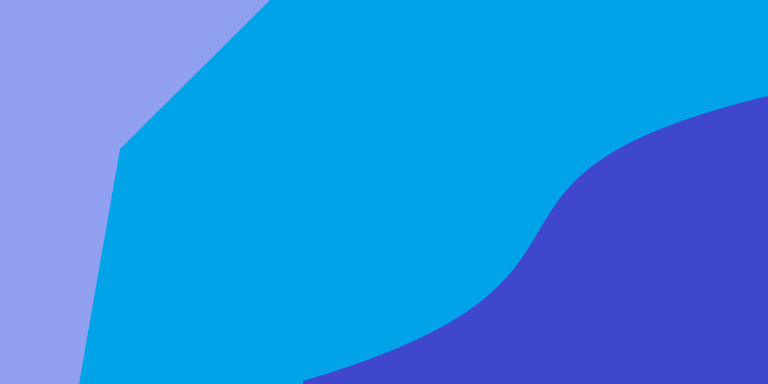
Write a Shadertoy shader that draws this background.

```glsl
// Flat sky-blue field with a lilac angular panel at left and an indigo S-curved hill at right.

#define SKY    vec3(0.000, 0.635, 0.910)
#define LILAC  vec3(0.573, 0.627, 0.945)
#define INDIGO vec3(0.247, 0.282, 0.800)
#define PANEL_TOP    vec2(0.703, 1.000)
#define PANEL_CORNER vec2(0.3125, 0.612)
#define PANEL_BOTTOM vec2(0.2057, 0.000)
#define HILL_START   vec2(0.789, 0.008)
#define HILL_PULL_A  vec2(1.719, 0.281)
#define HILL_PULL_B  vec2(1.094, 0.531)
#define HILL_END     vec2(2.000, 0.750)

// Signed distance to the line a-b, negative on the left when going up
float lineDistance(vec2 p, vec2 a, vec2 b) {
    vec2 dir = normalize(b - a);
    return dot(p - a, vec2(dir.y, -dir.x));
}

vec2 hillPoint(float t) {
    float s = 1.0 - t;
    return s * s * s * HILL_START + 3.0 * s * s * t * HILL_PULL_A
         + 3.0 * s * t * t * HILL_PULL_B + t * t * t * HILL_END;
}

vec2 hillTangent(float t) {
    float s = 1.0 - t;
    return s * s * (HILL_PULL_A - HILL_START)
         + 2.0 * s * t * (HILL_PULL_B - HILL_PULL_A)
         + t * t * (HILL_END - HILL_PULL_B);
}

// Approximate distance to the hill, negative inside
float hillDistance(vec2 p) {
    // The curve advances steadily in x, so bisection finds its parameter
    float low = 0.0, high = 1.0;
    for (int i = 0; i < 18; i++) {
        float mid = 0.5 * (low + high);
        if (hillPoint(mid).x < p.x) low = mid;
        else high = mid;
    }
    float t = 0.5 * (low + high);
    vec2 tangent = normalize(hillTangent(t));
    float above = (p.y - hillPoint(t).y) * tangent.x;
    return max(above, HILL_START.x - p.x);
}

float coverage(float dist, float pixel) {
    return clamp(0.5 - dist / pixel, 0.0, 1.0);
}

void mainImage(out vec4 fragColor, in vec2 fragCoord) {
    // Canvas spans 2 by 1 units
    vec2 p = fragCoord / iResolution.xy * vec2(2.0, 1.0);
    float pixel = 1.0 / iResolution.y;

    // The panel is the union of two half planes
    float panel = min(lineDistance(p, PANEL_CORNER, PANEL_TOP),
                      lineDistance(p, PANEL_BOTTOM, PANEL_CORNER));

    vec3 color = mix(SKY, LILAC, coverage(panel, pixel));
    color = mix(color, INDIGO, coverage(hillDistance(p), pixel));
    fragColor = vec4(color, 1.0);
}
```
